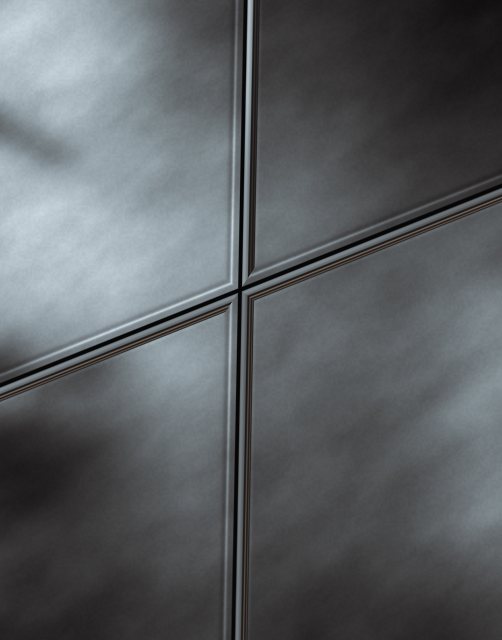
Write a WebGL 2 fragment shader that draws this texture.

```glsl
#version 300 es
precision highp float;
// Four brushed metal panels meeting at a slanted cross of dark seams.
// Each panel is lit by soft elliptical glows and clouded with noise; its frame
// is a profile over the distance from the seams: a raised lip or a ribbed step.
uniform vec2 u_resolution;
out vec4 fragColor;

const vec2 CROSSING = vec2(0.375, 0.547);
const float SEAM_LEAN = 0.0195;
const float SEAM_SLOPE = 0.398;
const vec3 BRONZE = vec3(0.50, 0.44, 0.39);
const vec3 RIB_SHADOW = vec3(0.10, 0.09, 0.09);
const vec3 SEAM_BLACK = vec3(0.025, 0.022, 0.025);

float hash(vec2 p) {
    vec3 q = fract(vec3(p.xyx) * 0.1031);
    q += dot(q, q.yzx + 33.33);
    return fract((q.x + q.y) * q.z);
}

float noise(vec2 p) {
    vec2 i = floor(p), f = fract(p);
    f = f * f * (3.0 - 2.0 * f);
    return mix(mix(hash(i), hash(i + vec2(1, 0)), f.x),
               mix(hash(i + vec2(0, 1)), hash(i + vec2(1, 1)), f.x), f.y);
}

float fbm(vec2 p) {
    float sum = 0.0, amp = 0.5;
    for (int i = 0; i < 5; i++) {
        sum += amp * noise(p);
        p = mat2(1.6, 1.2, -1.2, 1.6) * p + 7.3;
        amp *= 0.52;
    }
    return sum;
}

mat2 rotation(float a) { return mat2(cos(a), -sin(a), sin(a), cos(a)); }

float glow(vec2 p, vec2 centre, vec2 radius) {
    vec2 q = (p - centre) / radius;
    return exp(-dot(q, q));
}

float line(float d, float centre, float width) {
    float q = (d - centre) / width;
    return exp(-q * q);
}

// Cool steel: neutral in shadow, bluish in light.
vec3 steel(float tone) {
    float cool = smoothstep(0.18, 0.6, tone);
    return tone + cool * vec3(0.0, 0.052, 0.078) + (1.0 - cool) * vec3(0.004, -0.003, 0.0);
}

// Broad reflections on each panel.
float upperLeft(vec2 p) {
    vec2 streak = rotation(-0.45) * (p - vec2(0.02, 0.79));
    return 0.47 + 0.27 * glow(p, vec2(0.07, 0.93), vec2(0.16, 0.14))
        + 0.24 * glow(p, vec2(0.04, 0.65), vec2(0.23, 0.15))
        + 0.09 * glow(p, vec2(0.22, 0.57), vec2(0.18, 0.10))
        - 0.23 * glow(p, vec2(0.36, 1.02), vec2(0.15, 0.20))
        - 0.24 * glow(streak, vec2(0.0), vec2(0.14, 0.035))
        - 0.27 * glow(p, vec2(0.0, 0.42), vec2(0.07, 0.055));
}

float upperRight(vec2 p) {
    return 0.22 + 0.18 * glow(p, vec2(0.42, 0.63), vec2(0.20, 0.20))
        - 0.15 * glow(p, vec2(0.80, 1.0), vec2(0.27, 0.25));
}

float lowerLeft(vec2 p) {
    return 0.25 + 0.30 * glow(p, vec2(0.29, 0.47), vec2(0.13, 0.12))
        + 0.12 * glow(p, vec2(0.31, 0.27), vec2(0.10, 0.16))
        + 0.13 * glow(p, vec2(0.03, 0.37), vec2(0.14, 0.035))
        - 0.14 * glow(p, vec2(0.03, 0.26), vec2(0.13, 0.10))
        - 0.10 * glow(p, vec2(0.08, 0.0), vec2(0.25, 0.12));
}

float lowerRight(vec2 p) {
    return 0.29 + 0.20 * glow(p, vec2(0.78, 0.45), vec2(0.12, 0.14))
        + 0.17 * glow(p, vec2(0.78, 0.23), vec2(0.10, 0.12))
        + 0.10 * glow(p, vec2(0.43, 0.48), vec2(0.15, 0.13))
        - 0.09 * glow(p, vec2(0.45, 0.0), vec2(0.20, 0.15))
        - 0.10 * glow(p, vec2(0.72, 0.0), vec2(0.20, 0.10));
}

// Flat border ending in a thin bright ridge.
vec3 lipFrame(float d, float tone, float soft) {
    float border = 1.0 - smoothstep(13.0 - soft, 13.0 + soft, d);
    float t = mix(tone, tone * 0.78 + 0.04, border);
    t += (0.06 + 0.32 * tone) * line(d, 13.5, 1.0 + soft);
    return steel(t - 0.2 * tone * line(d, 18.5, 3.0 + soft));
}

// Rounded rim followed by dark ribs with bronze glints.
vec3 ribFrame(float d, float tone, float rim, float glint, float soft) {
    float ribs = smoothstep(12.0 - soft, 12.0 + soft, d);
    float panel = smoothstep(22.0 - soft, 22.0 + soft, d);
    vec3 ribColor = mix(RIB_SHADOW, BRONZE, glint * (line(d, 16.0, 1.3) + 0.7 * line(d, 20.0, 1.1)));
    vec3 color = mix(steel(rim * (0.8 + 0.3 * line(d, 6.0, 3.5))), ribColor, ribs);
    return mix(color, steel(tone + 0.04 * line(d, 24.0, 2.5)), panel);
}

void main() {
    vec2 p = gl_FragCoord.xy / u_resolution.y;
    vec2 offset = p - CROSSING;
    vec2 side = vec2(offset.x - SEAM_LEAN * offset.y, offset.y - SEAM_SLOPE * offset.x);
    bool right = side.x > 0.0, upper = side.y > 0.0;
    float tone = upper ? (right ? upperRight(p) : upperLeft(p))
                       : (right ? lowerRight(p) : lowerLeft(p));

    // Slanting clouds and fine grain in the metal.
    vec2 brushed = rotation(0.65) * p;
    float clouds = fbm(brushed * vec2(11.0, 20.0)) - 0.49;
    float grain = noise(p * 310.0) - 0.5;
    tone = max(tone + (0.05 + 0.22 * tone) * clouds + (0.008 + 0.035 * tone) * grain, 0.04);

    // Seam distances in thousandths of the height, blurred away from the crossing.
    vec2 d = abs(side) * vec2(1000.0, 870.0);
    float soft = 0.4 + 500.0 / u_resolution.y + 1.6 * dot(offset, offset);
    float rimV = upper ? 0.50 + 0.12 * smoothstep(0.7, 0.9, p.y) : 0.40;
    float rimH = 0.45 - 0.08 * smoothstep(0.45, 0.75, p.x);
    vec3 vertical = right ? ribFrame(d.x, tone, rimV, upper ? 0.25 : 0.55, soft)
                          : lipFrame(d.x, tone, soft);
    vec3 horizontal = upper ? lipFrame(d.y, tone, soft)
                            : ribFrame(d.y, tone, rimH, 0.85, soft);
    vec3 color = mix(vertical, horizontal, smoothstep(-soft, soft, d.x - d.y));

    float gap = smoothstep(3.0 - soft, 3.0 + soft, min(d.x, d.y));
    fragColor = vec4(mix(SEAM_BLACK, color, gap), 1.0);
}
```
